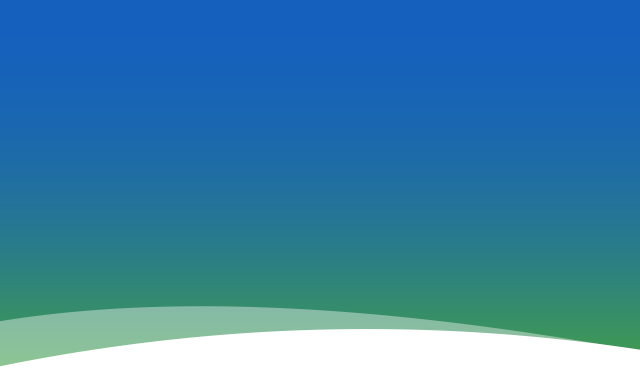
Reproduce this background procedurally as a WebGL 2 fragment shader.

```glsl
#version 300 es
precision highp float;
// Blue-to-green sky gradient above two curved hills, one translucent and one white.

#define SKY_TOP vec3(0.082, 0.376, 0.741)
#define SKY_BOTTOM vec3(0.263, 0.627, 0.278)
#define SKY_EASE 2.0
#define HAZE_OPACITY 0.4
#define HAZE_START vec2(0.0, 0.1365)
#define HAZE_CONTROL vec2(0.39, 0.2465)
#define HAZE_END vec2(1.0, 0.056)
#define HILL_START vec2(0.0, 0.0155)
#define HILL_CONTROL vec2(0.5, 0.19)
#define HILL_END vec2(1.0, 0.06)

uniform vec2 u_resolution;
out vec4 fragColor;

// Height at x of a quadratic Bezier arc whose x grows steadily from 0.
float arcHeight(float x, vec2 start, vec2 control, vec2 end) {
    vec2 linear = 2.0 * (control - start);
    vec2 bend = start - 2.0 * control + end;
    float root = sqrt(linear.x * linear.x + 4.0 * bend.x * (x - start.x));
    float t = 2.0 * (x - start.x) / (linear.x + root);
    return start.y + t * (linear.y + t * bend.y);
}

// Smooth coverage of the area below a height, one pixel wide at the edge.
float below(float y, float height) {
    return clamp((height - y) * u_resolution.y + 0.5, 0.0, 1.0);
}

void main() {
    vec2 uv = gl_FragCoord.xy / u_resolution;

    // Sky: green gathers toward the bottom
    vec3 color = mix(SKY_TOP, SKY_BOTTOM, pow(1.0 - uv.y, SKY_EASE));

    // Translucent hill behind, white hill in front
    float haze = arcHeight(uv.x, HAZE_START, HAZE_CONTROL, HAZE_END);
    float hill = arcHeight(uv.x, HILL_START, HILL_CONTROL, HILL_END);
    color = mix(color, vec3(1.0), HAZE_OPACITY * below(uv.y, haze));
    color = mix(color, vec3(1.0), below(uv.y, hill));

    fragColor = vec4(color, 1.0);
}
```
